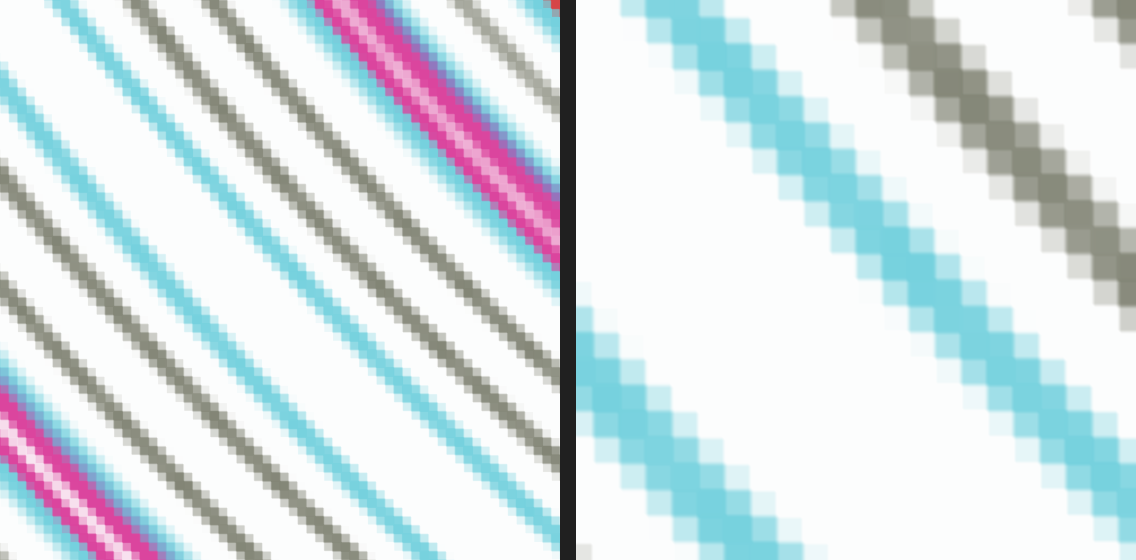
Left, the full canvas; right, a detail of the centre.
Give the GLSL for this pattern, as a WebGL 2 fragment shader.

```glsl
#version 300 es
precision highp float;

uniform vec2 u_resolution;
out vec4 fragColor;

const vec3 PAPER = vec3(0.99, 0.992, 0.992);
const vec3 CYAN = vec3(0.46, 0.82, 0.87);
const vec3 GRAY = vec3(0.51, 0.52, 0.46);
const vec3 MAGENTA = vec3(0.86, 0.27, 0.62);
const vec3 VIOLET = vec3(0.56, 0.44, 0.74);
const vec3 RED = vec3(0.84, 0.27, 0.28);

// Soft-edged stripe around x = 0
float stripe(float x, float halfWidth, float soft) {
  return 1.0 - smoothstep(halfWidth - soft, halfWidth + soft, abs(x));
}

// Coarse square cells with softened borders
vec2 mosaic(vec2 uv, float cells) {
  vec2 g = uv * cells - 0.5;
  return (floor(g) + 0.5 + smoothstep(0.36, 0.64, fract(g))) / cells;
}

// Signed distance across the bent diagonals, zero on the mirror axis
float acrossStripes(vec2 p) {
  float along = p.x + 1.0 - p.y;
  float across = p.x - 1.0 + p.y;
  float bend = mix(0.042, 0.06, smoothstep(0.1, 0.25, across));
  float apex = 1.37 + 0.23 * exp(-25.0 * (across + 0.1) * (across + 0.1));
  return across - bend * (along - apex) * (along - apex) + 0.101;
}

void main() {
  vec2 p = mosaic(gl_FragCoord.xy / u_resolution, 64.0);
  float q = acrossStripes(p);
  float r = abs(q);
  float upper = step(0.0, q);
  float along = p.x + 1.0 - p.y;
  float wear = 0.5 + 0.25 * sin(along * 31.0 + q * 9.0) + 0.25 * sin(along * 53.0 - q * 17.0);
  vec3 color = PAPER;

  // Thin lines, mirrored about the axis
  color = mix(color, CYAN, stripe(r - 0.131, 0.026, 0.019) * (0.93 + 0.07 * wear));
  float grayLines = max(stripe(r - 0.265, 0.023, 0.017),
                        stripe(r - mix(0.44, 0.42, upper), 0.023, 0.017));
  grayLines = max(grayLines, 0.76 * stripe(r - 0.906, 0.022, 0.017));
  color = mix(color, GRAY, grayLines * (0.88 + 0.12 * wear));

  // Broad band: cyan fringe, violet overlap, magenta body, pale core
  float w = q - mix(-0.67, 0.67, upper);
  color = mix(color, CYAN, stripe(w - 0.006, 0.111, 0.03));
  color = mix(color, VIOLET, stripe(w - 0.068, 0.02, 0.018) * mix(0.55, 0.9, upper));
  color = mix(color, MAGENTA, stripe(w - 0.004, 0.06, 0.014));
  color = mix(color, PAPER, stripe(w, 0.018, 0.014) * (mix(0.78, 0.5, upper) + 0.1 * wear));

  // Next band entering at the far corner
  color = mix(color, CYAN, smoothstep(0.985, 1.04, r));
  color = mix(color, RED, smoothstep(1.055, 1.075, r));

  fragColor = vec4(color, 1.0);
}
```
